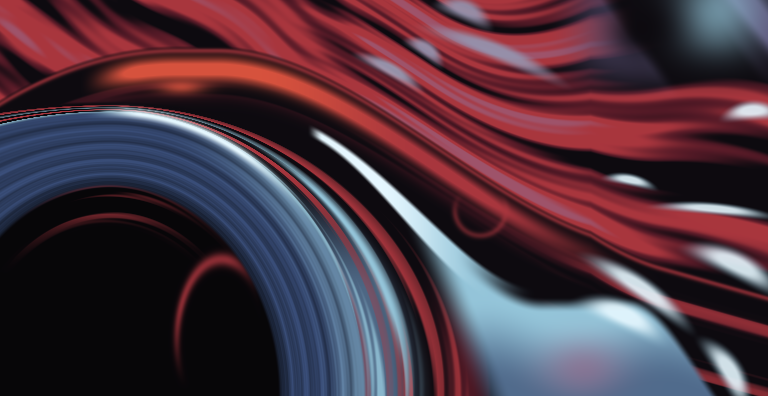
A WebGL 2 fragment shader for this background:

```glsl
#version 300 es
precision highp float;
// Glossy liquid waves: a slate roll, a black crest, crimson streaks and icy glints.
uniform vec2 u_resolution;
out vec4 fragColor;

const vec3 INK = vec3(.05, .04, .06);
const vec3 MAROON = vec3(.33, .10, .15);
const vec3 RED = vec3(.66, .21, .24);
const vec3 ORANGE = vec3(.84, .32, .24);
const vec3 SLATE = vec3(.20, .27, .42);
const vec3 ICE = vec3(.58, .77, .85);
const vec3 MAUVE = vec3(.59, .40, .53);
const vec3 WHITE = vec3(.90, .97, 1.);
const float ASPECT = 1.95;
const float EDGE = .006;
const vec2 ROLL_CENTER = vec2(.28, 0.);
const vec2 HOLLOW_RADII = vec2(.431, .530);
const vec2 ROLL_RADII = vec2(.647, .716);
const vec2 FAN_RADII = vec2(.964, .741);

// Glints: center, half length, half width; then their tilt
const int GLINTS = 11;
const vec4 GLINT[GLINTS] = vec4[](
  vec4(1.256, .868, .2, .026), vec4(.99, .822, .1, .02), vec4(1.08, .873, .06, .022),
  vec4(1.18, .97, .08, .03), vec4(1.6, .543, .07, .016), vec4(1.815, .47, .16, .016),
  vec4(1.91, .716, .08, .026), vec4(1.866, .327, .14, .036), vec4(1.624, .269, .17, .03),
  vec4(1.58, .198, .13, .04), vec4(1.848, .06, .11, .034));
const float TILT[GLINTS] = float[](-.38, -.5, -.6, -.4, -.2, -.09, .05, -.45, -.6, -.4, -1.);

float bell(float d, float width) { return exp(-d * d / (width * width)); }
float rise(float a, float b, float x) { return smoothstep(a, b, x); }
float fall(float a, float b, float x) { return 1. - smoothstep(a, b, x); }

// Layered sines: stripes across t that wander along a
float layers(float t, float a) {
  float sum = .5, weight = .25;
  for (float k = 0.; k < 4.; k++) {
    sum += weight * sin(t + 1.7 * k + 1.3 * sin(a * (2. + k) + k));
    t *= 1.9;
    weight *= .6;
  }
  return sum;
}

// Ellipse about the roll center, 1 on its rim
float ellipse(vec2 p, vec2 radii, float leftScale) {
  vec2 d = p - ROLL_CENTER;
  d.x *= d.x < 0. ? leftScale : 1.;
  return length(d / radii);
}

float crestHeight(float x) {
  float left = max(1. - x / .45, 0.);
  return .88 - .135 * left * left - .5 * rise(.55, 1.68, x) - .28 * max(x - 1.5, 0.);
}

vec3 backdrop(vec2 p, float v) {
  float flow = v / (1. + 1.3 * rise(1.1, 1.95, p.x));
  float diagonal = layers((p.y + .7 * p.x) * 20., (p.x - p.y) * 2.5);
  float n = mix(diagonal, layers(flow * 45., p.x), rise(.7, 1., p.x));
  n += .1 * bell(p.x - 1.2, .3) - .22 * rise(1.4, 1.8, p.x);
  vec3 c = mix(INK, MAROON, rise(.2, .42, n));
  c = mix(c, RED, rise(.38, .62, n));
  c = mix(c, MAUVE, .6 * rise(.78, .98, n));
  // Soft cool shapes in the far corner
  float far = rise(1.38, 1.62, p.x) * rise(.74, .9, p.y);
  vec3 cool = mix(INK, mix(SLATE, MAUVE, .4), rise(.35, .7, layers(p.x * 9. + p.y * 7., p.y)));
  cool = mix(cool, ICE, .7 * bell(length(p - vec2(1.82, .97)), .11));
  cool = mix(cool, INK, bell(length(p - vec2(1.63, .93)), .09));
  return mix(c, cool, far);
}

vec3 waveBody(vec2 p, float v) {
  float n = layers(v * 42., p.x * 1.2);
  vec3 c = mix(INK, MAROON, .6 * bell(v + .1, .03) * rise(.4, .7, n));
  c = mix(c, mix(MAROON, RED, n), .8 * rise(1.35, 1.65, p.x) * rise(.6, .85, n));
  vec2 curl = p - vec2(1.22, .47);
  c = mix(c, RED, .5 * bell(length(curl) - .065, .008) * fall(-.02, .05, curl.y));
  // Warm reflection under the crest
  float band = bell(v + .055, .028) * rise(.2, .36, p.x) * fall(1.1, 1.7, p.x);
  c = mix(c, mix(ORANGE, RED, rise(.65, 1.1, p.x)), min(1.25 * band, 1.));
  c = mix(c, ORANGE, .8 * bell(length((p - vec2(.46, .78)) * vec2(.3, 1.)), .018));
  return mix(c, RED, .7 * bell(v + .008, .007));
}

vec3 fan(vec2 p, float s) {
  float low = fall(.25, .6, p.y);
  vec3 c = mix(INK, mix(SLATE, ICE, .35), .9 * low * fall(.25, .65, s));
  float warm = rise(.5, .75, layers(s * 16. + 2., p.y));
  c = mix(c, RED, warm * (1. - .5 * rise(.6, .8, s)) * (1. - .6 * low * fall(.3, .5, s)));
  c = mix(c, mix(MAROON, RED, warm), .9 * bell(s - .88, .14) * fall(.08, .34, p.y));
  c = mix(c, ICE, .85 * rise(.5, .8, layers(s * 14., p.y * 1.5)) * fall(.35, .65, s));
  return mix(c, ICE, bell(s - .42, .05) * rise(.05, .25, p.y) * fall(.5, .66, p.y));
}

vec3 rollSurface(vec2 p, float r) {
  float groove = layers(r * 32., p.x * .8 + p.y);
  vec3 c = SLATE * (.68 + .5 * groove) * rise(-.25, .3, r);
  return mix(c, ICE, .5 * rise(.6, 1., r + .2 * groove - .1) * rise(.4, .8, p.x));
}

vec3 hollow(vec2 p, float e) {
  float sheen = rise(.55, .85, layers(e * 38., p.x * 2.)) * rise(.78, .9, e);
  vec3 c = mix(INK * .55, RED, .8 * sheen * bell(p.x - .28, .18) * rise(.3, .4, p.y));
  vec2 d = (p - vec2(.563, .137)) / vec2(.114, .208);
  return mix(c, RED, .8 * bell(length(d) - 1., .08) * fall(.1, .9, d.x) * rise(-.6, .5, d.y));
}

void main() {
  vec2 p = gl_FragCoord.xy / u_resolution * vec2(ASPECT, 1.);
  float v = p.y - crestHeight(p.x);
  vec3 c = mix(backdrop(p, v), waveBody(p, v), fall(-EDGE, EDGE, v));
  // Streaked fan
  float rim = ellipse(p, ROLL_RADII, .7), outer = ellipse(p, FAN_RADII, .7);
  float inner = ellipse(p, HOLLOW_RADII, 1.);
  float s = clamp((rim - 1.) / max(rim - outer, .001), 0., 1.);
  c = mix(c, fan(p, s), fall(1. - EDGE, 1. + EDGE, outer));
  // Icy pool and the bright ridge that feeds it
  float ridge = .69 - .46 * rise(.7, 1.38, p.x);
  float top = ridge - .35 * rise(1.6, 1.95, p.x);
  vec3 water = mix(mix(SLATE, ICE, .3), ICE, rise(0., .22, p.y + .03 * sin(p.x * 14.)));
  water = mix(water, MAUVE, .6 * bell(length((p - vec2(1.48, .07)) * vec2(.7, 1.)), .07));
  c = mix(c, water, fall(-.02, .02, p.y - top) * rise(-.05, .05, p.x - 1.25 + .41 * p.y));
  float width = mix(.008, .026, rise(.8, 1.15, p.x));
  float stripe = fall(width - EDGE, width + EDGE, abs(p.y - ridge) / 1.35);
  stripe *= rise(.78, .82, p.x) * fall(1.15, 1.36, p.x);
  c = mix(c, mix(WHITE, ICE, rise(.95, 1.25, p.x)), stripe);
  // Curved glints, rosier toward the upper left
  for (int i = 0; i < GLINTS; i++) {
    vec4 g = GLINT[i];
    float co = cos(TILT[i]), si = sin(TILT[i]);
    vec2 d = mat2(co, -si, si, co) * (p - g.xy) / g.zw;
    d.y += .6 * d.x * d.x - .2;
    float glow = fall(.3, 1.15, length(d));
    float rosy = rise(.7, .85, g.y) * fall(1.3, 1.6, g.x);
    c = mix(c, mix(mix(ICE, WHITE, glow), mix(MAUVE, ICE, .5), rosy), .9 * glow);
  }
  // Roll, lit rim and hollow
  float r = clamp((inner - 1.) / max(inner - rim, .001), 0., 1.);
  c = mix(c, rollSurface(p, r), fall(1. - EDGE, 1. + EDGE, rim));
  float lit = rise(.2, .36, p.x) * fall(.6, .85, p.x);
  c = mix(c, mix(ICE, WHITE, lit), lit * bell(rim - 1., .016));
  c = mix(c, hollow(p, inner), fall(1. - 2. * EDGE, 1. + 2. * EDGE, inner));
  fragColor = vec4(c, 1.);
}
```
